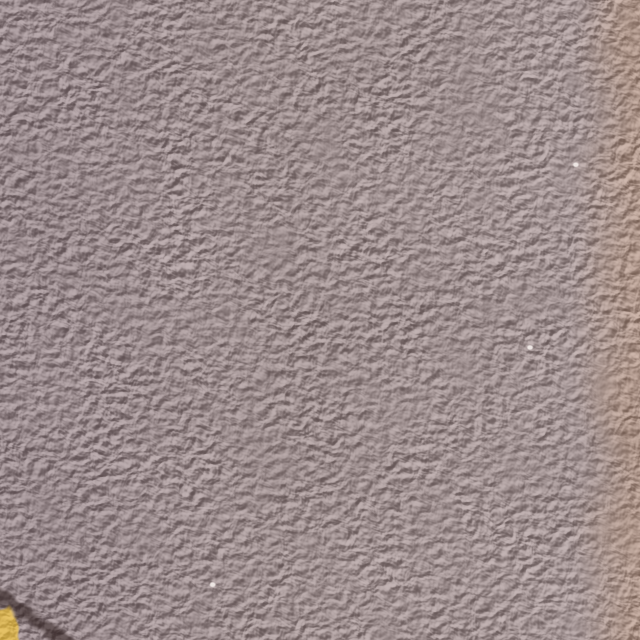
This texture is drawn by a Shadertoy shader. Its source:

```glsl
// Rough mauve-grey plaster under raking light from the upper left.
// A warped fractal height field is embossed along the light direction,
// then tinted by broad gradients, with a painted chip in the lower left corner.

#define GRAIN_SCALE 70.0
#define GRAIN_STRETCH vec2(0.88, 1.1)
#define LIGHT_DIR normalize(vec2(-0.5, 0.85))
#define EMBOSS_STEP 0.0018
#define SLOPE_NORM 72.0
#define CONTRAST 0.112
#define BASE_TONE 0.603
#define PLASTER_TINT vec3(0.0, -0.058, -0.058)
#define WARM_TINT vec3(0.035, 0.0, -0.045)
#define CHIP_YELLOW vec3(0.84, 0.70, 0.34)
#define CRACK_DARK vec3(0.30, 0.24, 0.24)

// Integer hash giving two values in 0..1
vec2 hash2(vec2 cell) {
    uvec2 q = uvec2(ivec2(cell)) * uvec2(1597u, 3812u) + uvec2(77u, 191u);
    uint n = (q.x ^ (q.y * 2749u)) * 40503u;
    n = (n ^ (n >> 15u)) * 74093u;
    n = (n ^ (n >> 13u)) * 51787u;
    n ^= n >> 16u;
    return vec2(n & 65535u, n >> 16u) / 65535.0;
}

// Dot of a random unit gradient with the offset from its lattice corner
float cornerSlope(vec2 cell, vec2 offset) {
    float angle = 6.2832 * hash2(cell).x;
    return dot(vec2(cos(angle), sin(angle)), offset);
}

float gradientNoise(vec2 p) {
    vec2 i = floor(p), f = p - i;
    vec2 u = f * f * f * (f * (f * 6.0 - 15.0) + 10.0);
    vec2 X = vec2(1.0, 0.0), Y = vec2(0.0, 1.0);
    float low = mix(cornerSlope(i, f), cornerSlope(i + X, f - X), u.x);
    float high = mix(cornerSlope(i + Y, f - Y), cornerSlope(i + 1.0, f - 1.0), u.x);
    return mix(low, high, u.y);
}

// Plaster relief: three octaves of noise
float plasterHeight(vec2 p) {
    vec2 q = p * GRAIN_SCALE * GRAIN_STRETCH;
    float height = 0.0, amplitude = 1.0;
    for (int octave = 0; octave < 3; octave++) {
        height += amplitude * gradientNoise(q);
        q = mat2(0.98, 0.2, -0.2, 0.98) * q * 1.9 + 37.3;
        amplitude *= 0.45;
    }
    return height;
}

// Rare pale specks, one candidate per grid cell
float paleSpecks(vec2 p) {
    vec2 cell = floor(p * 14.0);
    vec2 rnd = hash2(cell + 300.0);
    vec2 centre = (cell + 0.2 + 0.6 * hash2(cell + 700.0)) / 14.0;
    float dist = length((p - centre) * vec2(0.8, 1.0));
    return step(rnd.x, 0.015) * (1.0 - smoothstep(0.002, 0.005, dist));
}

void mainImage(out vec4 fragColor, in vec2 fragCoord) {
    vec2 p = fragCoord / iResolution.xy;

    // Bend the grain so that ridges wander
    vec2 bend = vec2(gradientNoise(p * 38.0 + 11.0), gradientNoise(p * 38.0 + 83.0));
    vec2 q = p + 0.005 * bend;

    // Slope toward the light, softly limited
    vec2 stepToLight = LIGHT_DIR * EMBOSS_STEP;
    float slope = plasterHeight(q - stepToLight) - plasterHeight(q + stepToLight);
    slope /= 2.0 * EMBOSS_STEP * SLOPE_NORM;
    float roughness = 1.0 + 0.6 * gradientNoise(p * 9.0 + 5.0)
                    + 0.5 * gradientNoise(p * 24.0 + 50.0) + 0.12 * (0.5 - p.x);
    slope = 1.7 * tanh(slope * roughness / 1.7);

    // Shadows run a little deeper than highlights
    float tone = BASE_TONE + CONTRAST * slope - 0.014 * (slope * slope - 0.65);
    tone += 0.045 * (p.x - 0.5) + 0.02 * gradientNoise(p * 5.0 + 21.0);
    vec3 colour = tone + PLASTER_TINT;

    // Cool left side and warm right border
    colour.b += 0.012 * (1.0 - smoothstep(0.0, 0.5, p.x));
    float border = p.x + 0.03 * gradientNoise(p * 7.0 + 64.0);
    colour += WARM_TINT * smoothstep(0.89, 1.0, border);

    colour = mix(colour, vec3(0.93, 0.90, 0.89), paleSpecks(p));

    // Dark diagonal crack and yellow chip in the corner
    float ragged = 0.012 * gradientNoise(p * 45.0 + 9.0);
    float diagonal = dot(p, vec2(0.56, 0.83)) - 0.057 + ragged;
    float crack = 1.0 - smoothstep(0.004, 0.016, abs(diagonal));
    colour = mix(colour, CRACK_DARK + 0.3 * (tone - BASE_TONE), 0.8 * crack);
    float chipEdge = max(p.x - 0.03, p.y - 0.048) + ragged;
    float chip = 1.0 - smoothstep(-0.003, 0.004, max(chipEdge, diagonal + 0.01));
    colour = mix(colour, CHIP_YELLOW + 0.5 * (tone - BASE_TONE), chip);

    fragColor = vec4(clamp(colour, 0.0, 1.0), 1.0);
}
```
